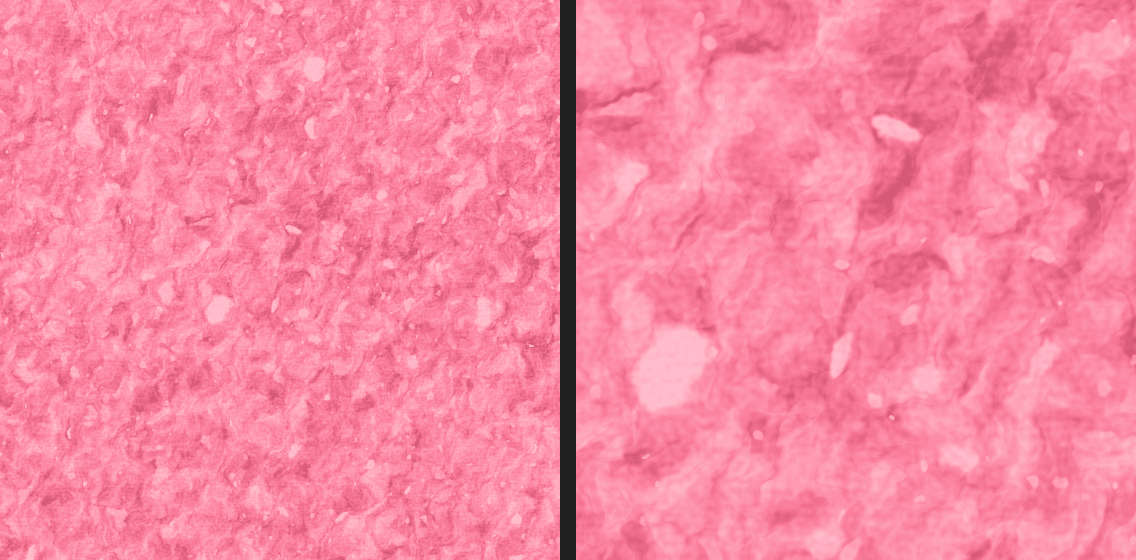
Left, the full canvas; right, a detail of the centre.
Write a three.js fragment shader that draws this texture.

```glsl
varying vec2 vUv;

// Palette, from shadow to highlight
const vec3 SHADOW = vec3(0.84, 0.35, 0.46);
const vec3 ROSE   = vec3(0.95, 0.44, 0.56);
const vec3 PINK   = vec3(0.985, 0.51, 0.625);
const vec3 BLUSH  = vec3(0.995, 0.60, 0.695);
const vec3 PALE   = vec3(1.0, 0.74, 0.80);
// Tone equals the green level of the palette
const float BASE_TONE  = 0.53;
const float FLAKE_TONE = 0.745;
const float BROAD_AMT  = 0.055;
const float MOTTLE_AMT = 0.115;
const float CRUMB_AMT  = 0.115;
const float PATCH_AMT  = 0.11;
const float SMUDGE_AMT = 0.06;
const float VEIN_AMT   = 0.06;
const float GRAIN_AMT  = 0.075;
const float WEAVE_AMT  = 0.035;
const float WARP_SCALE = 17.0;
const float WARP_AMT   = 0.022;
const float SLANT      = 0.3;
const float TAU        = 6.2831853;

vec2 hash2(vec2 p) {
  vec3 h = fract(p.xyx * vec3(0.1031, 0.1030, 0.0973));
  h += dot(h, h.yzx + 33.33);
  return fract((h.xx + h.yz) * h.zy);
}

float cornerDot(vec2 cell, vec2 offset) {
  float a = TAU * hash2(cell).x;
  return dot(vec2(cos(a), sin(a)), offset);
}

float gradientNoise(vec2 p) {
  vec2 i = floor(p), f = p - i, e = vec2(1.0, 0.0);
  vec2 u = f * f * f * (f * (f * 6.0 - 15.0) + 10.0);
  float low  = mix(cornerDot(i, f), cornerDot(i + e, f - e), u.x);
  float high = mix(cornerDot(i + e.yx, f - e.yx), cornerDot(i + 1.0, f - 1.0), u.x);
  return mix(low, high, u.y);
}

float fbm(vec2 p) {
  float sum = 0.0, amp = 1.0;
  for (int i = 0; i < 5; i++) {
    sum += amp * gradientNoise(p);
    p = mat2(1.6, 1.2, -1.2, 1.6) * p + 7.3;
    amp *= 0.5;
  }
  return sum;
}

// Thin lines where the noise crosses zero
float veins(vec2 p, float width) {
  return 1.0 - smoothstep(0.0, width, abs(gradientNoise(p)));
}

// Crushed pieces: one random tone per cell, fading out at the seams
float patches(vec2 p) {
  float near = 9.0, next = 9.0, tone = 0.0;
  for (int y = -1; y <= 1; y++)
  for (int x = -1; x <= 1; x++) {
    vec2 id = floor(p) + vec2(float(x), float(y));
    float d = length(id + hash2(id) - p);
    next = min(next, max(near, d));
    tone = d < near ? hash2(id + 41.0).y - 0.5 : tone;
    near = min(near, d);
  }
  return tone * smoothstep(0.0, 0.12, next - near);
}

// Pale chips: scattered, tilted ovals of varied size and strength
float flakes(vec2 p, float share) {
  float light = 0.0;
  for (int y = -1; y <= 1; y++)
  for (int x = -1; x <= 1; x++) {
    vec2 id = floor(p) + vec2(float(x), float(y));
    vec2 shape = hash2(id + 17.0), kind = hash2(id + 93.0);
    float a = mix(-1.0, 0.4, shape.x);
    vec2 d = mat2(cos(a), -sin(a), sin(a), cos(a)) * (p - id - hash2(id));
    float r = mix(0.10, 0.32, shape.y * shape.y);
    float oval = length(d * vec2(1.2, mix(0.6, 1.0, kind.y)));
    float chip = 1.0 - smoothstep(0.6 * r, 1.1 * r, oval);
    light = max(light, chip * step(kind.x, share) * mix(0.35, 1.0, kind.y));
  }
  return light;
}

vec3 palette(float tone) {
  vec3 c = mix(SHADOW, ROSE, clamp((tone - 0.35) / 0.09, 0.0, 1.0));
  c = mix(c, PINK, clamp((tone - 0.44) / 0.07, 0.0, 1.0));
  c = mix(c, BLUSH, clamp((tone - 0.51) / 0.09, 0.0, 1.0));
  return mix(c, PALE, clamp((tone - 0.60) / 0.14, 0.0, 1.0));
}

void main() {
  // Ragged, slanted coordinates
  vec2 p = vUv + 3.0;
  vec2 w = p + WARP_AMT * vec2(fbm(p * WARP_SCALE), fbm(p * WARP_SCALE + 57.0));
  vec2 q = vec2(w.x - SLANT * w.y, 0.72 * w.y);
  vec2 soft = mix(p, w, 0.6);

  // Body of the stone
  float tone = BASE_TONE + BROAD_AMT * fbm(p * 3.0);
  tone += MOTTLE_AMT * fbm(q * 27.0) + CRUMB_AMT * fbm(q * 72.0 + 3.0);
  tone += PATCH_AMT * (patches(q * 25.0) + patches(q * 58.0 + 9.0));
  tone -= SMUDGE_AMT * smoothstep(0.2, 0.6, fbm(q * 21.0 + 31.0));

  // Broken dark veins, coarse and fine
  float vein = max(veins(q * 15.0 + 5.0, 0.06), 0.8 * veins(q * 36.0 + 11.0, 0.11));
  tone -= VEIN_AMT * vein * smoothstep(-0.1, 0.3, gradientNoise(p * 9.0 + 23.0));

  // Pale wisps and chips
  float wisp = 0.55 * smoothstep(0.28, 0.6, fbm(q * 17.0 + 71.0));
  float chips = max(flakes(w * 9.0, 0.3), flakes(w * 23.0 + 13.0, 0.36));
  chips = max(chips, 0.8 * flakes(soft * 46.0 + 29.0, 0.3));
  tone = mix(tone, FLAKE_TONE, max(wisp, chips));

  // Fine grain and faint level threads
  tone += GRAIN_AMT * gradientNoise(p * 210.0);
  tone += WEAVE_AMT * gradientNoise(p * vec2(28.0, 240.0));
  gl_FragColor = vec4(palette(tone), 1.0);
}
```
